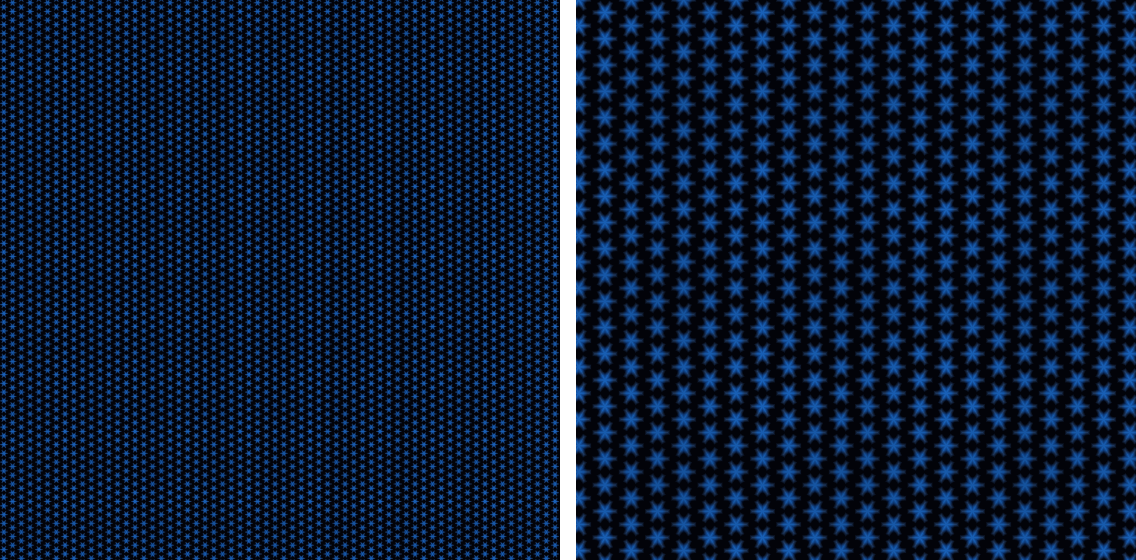
Left, the full canvas; right, a detail of the centre.
Reproduce this pattern procedurally as a WebGL 1 fragment shader.

```glsl
precision highp float;
// Staggered columns of tiny six-armed blue stars, each with a deep blue heart, on near-black.

uniform vec2 u_resolution;

const float PI = 3.14159265;
const float REPEATS = 64.0;                   // stars across and down
const vec2 STAR_CENTRE = vec2(0.4375, 0.1875); // position inside a cell
const float ARM_LENGTH = 0.42;
const float ROOT_HALF_WIDTH = 0.090;
const float TIP_HALF_WIDTH = 0.036;
const float EDGE_SOFTNESS = 0.14;             // in cells
const float HEART_RADIUS = 0.26;

const vec3 GROUND = vec3(0.008, 0.010, 0.035);
const vec3 HEART_GLOW = vec3(0.015, 0.115, 0.300);
const vec3 STAR_CORE = vec3(0.090, 0.350, 0.665);
const vec3 STAR_TIP = vec3(0.140, 0.270, 0.455);

// Folds the plane into one arm lying along +x.
vec2 foldArms(vec2 p, float arms) {
  float sector = 2.0 * PI / arms;
  float angle = atan(p.y, p.x + 1e-6);
  angle = mod(angle + 0.5 * sector, sector) - 0.5 * sector;
  return length(p) * vec2(cos(angle), sin(angle));
}

// Approximate signed distance to a tapered arm of the given length.
float taperedArm(vec2 q, float len, float rootHalf, float tipHalf) {
  float along = clamp(q.x / len, 0.0, 1.0);
  return max(abs(q.y) - mix(rootHalf, tipHalf, along), q.x - len);
}

// Share of a shape seen through an edge of the given width.
float coverage(float dist, float width) {
  return clamp(0.5 - dist / width, 0.0, 1.0);
}

// Brightness drift, seven cells long, from layered sines.
float drift(vec2 cell, float amount) {
  vec2 phase = 2.0 * PI * cell / 7.0;
  return 1.0 + amount * 0.5 * (cos(phase.x) + cos(phase.y));
}

void main() {
  float side = min(u_resolution.x, u_resolution.y);
  vec2 grid = gl_FragCoord.xy / side * REPEATS;
  float pixel = REPEATS / side;

  // Every other column shifts by half a cell.
  vec2 p = grid - STAR_CENTRE + 0.5;
  float column = floor(p.x);
  p.y += 0.5 * mod(column, 2.0);
  vec2 cell = vec2(column, floor(p.y));
  vec2 local = fract(p) - 0.5;

  // Saturated blue heart, greyer arm tips
  float radius = length(local);
  float heart = coverage(radius - HEART_RADIUS, max(pixel, EDGE_SOFTNESS));
  vec3 back = mix(GROUND, HEART_GLOW, heart);
  vec3 star = mix(STAR_TIP, STAR_CORE, heart) * drift(cell, 0.08);

  // Star shape
  vec2 arm = foldArms(local, 6.0);
  float dist = taperedArm(arm, ARM_LENGTH, ROOT_HALF_WIDTH, TIP_HALF_WIDTH);
  float cover = coverage(dist, max(pixel, EDGE_SOFTNESS));

  gl_FragColor = vec4(mix(back, star, cover), 1.0);
}
```
